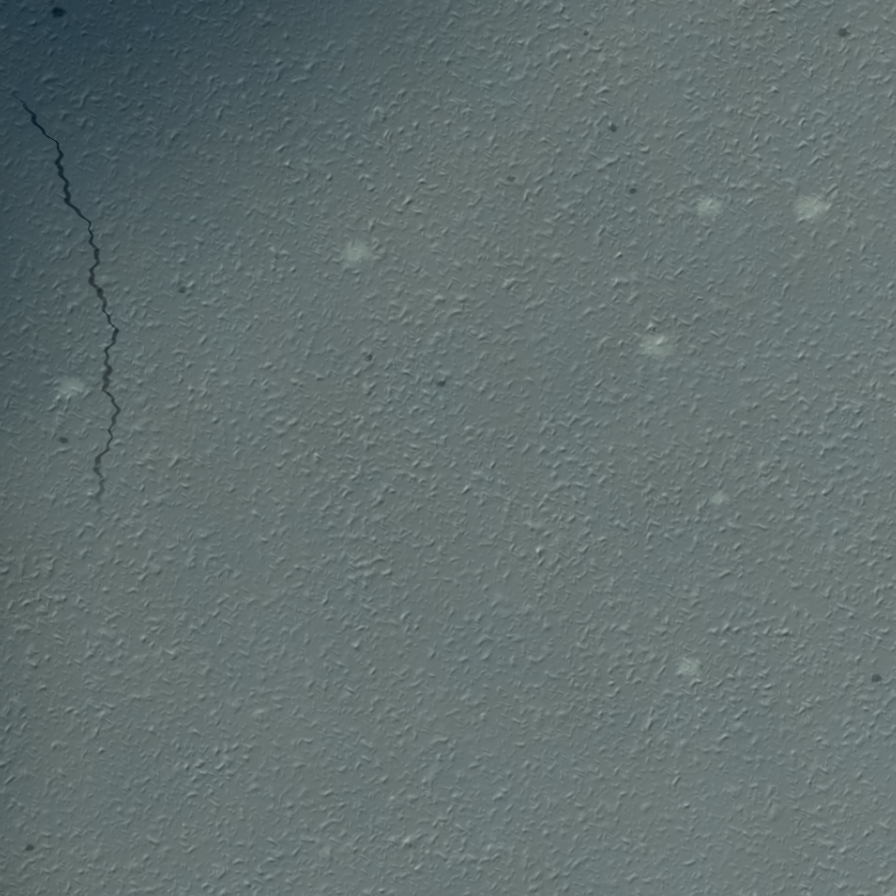
Reproduce this texture procedurally as a WebGL 2 fragment shader.

```glsl
#version 300 es
precision highp float;
// Draws a weathered concrete wall: embossed grains, pits, pale chips, a thin crack and a shaded corner.

uniform vec2 u_resolution;
out vec4 fragColor;

const vec3 CONCRETE = vec3(0.410, 0.461, 0.456);
const vec3 SHADOW = vec3(0.195, 0.280, 0.322);
const vec2 TO_LIGHT = vec2(-0.50, 0.87);

vec3 hash3(vec2 cell, float seed) {
    vec3 q = fract(vec3(cell.xyx + seed) * vec3(0.1031, 0.1030, 0.0973));
    q += dot(q, q.yxz + 33.33);
    return fract((q.xxy + q.yzz) * q.zyx);
}

mat2 rotation(float angle) {
    float c = cos(angle), s = sin(angle);
    return mat2(c, -s, s, c);
}

// Smooth mottling from layered, bent sines, about -1 to 1
float mottle(vec2 p, float freq) {
    float sum = 0.0, gain = 0.5;
    for (int i = 0; i < 4; i++) {
        p = rotation(1.1) * p + 0.37;
        vec2 q = p * freq;
        sum += gain * sin(q.x + 1.7 * sin(q.y * 0.8)) * cos(q.y + 1.3 * sin(q.x * 0.7));
        freq *= 1.9;
        gain *= 0.6;
    }
    return sum;
}

// Cellular field of slanted oval grains; rarity raises the contrast between them
float grains(vec2 p, float freq, float rarity, float seed) {
    vec2 q = p * freq, home = floor(q);
    float height = 0.0;
    for (int y = -1; y <= 1; y++)
    for (int x = -1; x <= 1; x++) {
        vec2 cell = home + vec2(x, y);
        vec3 place = hash3(cell, seed);
        vec3 form = hash3(cell, seed + 57.0);
        vec2 d = rotation(0.5 + 2.2 * (form.x - 0.5)) * (q - cell - place.xy);
        d /= vec2(mix(0.18, 0.36, form.y), mix(0.12, 0.20, form.z));
        height += pow(place.z, rarity) * exp(-0.5 * dot(d, d));
    }
    return height;
}

float surfaceHeight(vec2 p) {
    vec2 bent = p + 0.0012 * sin(p.yx * vec2(410.0, 370.0));
    return 0.9 * grains(bent, 52.0, 6.0, 3.0)
         + 1.0 * grains(bent, 88.0, 2.2, 19.0)
         + 0.5 * grains(bent, 150.0, 1.2, 41.0);
}

// Scattered ragged spots; share is the fraction of cells that hold one
float spots(vec2 p, float freq, float share, float radius, float seed) {
    vec2 home = floor(p * freq);
    float cover = 0.0;
    for (int y = -1; y <= 1; y++)
    for (int x = -1; x <= 1; x++) {
        vec2 cell = home + vec2(x, y);
        vec3 r = hash3(cell, seed);
        vec2 d = p - (cell + 0.15 + 0.7 * r.xy) / freq;
        float size = radius * (0.6 + 0.8 * fract(r.x * 17.0));
        float rim = length(d * vec2(0.8, 1.1)) / size + 0.35 * mottle(p, 170.0);
        cover += step(r.z, share) * (1.0 - smoothstep(0.35, 1.3, rim));
    }
    return min(cover, 1.0);
}

// Bowed, jittery line that fades at both ends
float crack(vec2 p) {
    float y = p.y;
    float bow = 0.124 - 0.95 * (y - 0.57) * (y - 0.57);
    float jitter = 0.006 * sin(y * 62.0) + 0.003 * sin(y * 151.0 + 1.0) + 0.0016 * sin(y * 420.0);
    float width = 0.0026 + 0.0013 * sin(y * 95.0) * sin(y * 37.0 + 2.0);
    float line = 1.0 - smoothstep(0.3 * width, 1.5 * width, abs(p.x - bow - jitter));
    return line * smoothstep(0.40, 0.50, y) * (1.0 - smoothstep(0.86, 0.905, y));
}

void main() {
    vec2 p = gl_FragCoord.xy / u_resolution;

    // Broad light: shaded upper left corner, paler lower right, dim left edge
    float fromCorner = 0.9 * p.x + 1.1 * (1.0 - p.y) + 0.03 * mottle(p, 9.0);
    float shade = 1.0 - smoothstep(0.0, 0.70, fromCorner);
    vec3 color = mix(CONCRETE, SHADOW, shade);
    color += 0.030 * (p.x - 0.5) + 0.020 * (0.5 - p.y);
    color -= 0.050 * exp(-14.0 * p.x) * (1.0 - shade);

    // Faint stains in brightness and hue
    color += 0.010 * mottle(p, 14.0);
    color += vec3(0.007, 0.0, -0.007) * mottle(p + 3.0, 22.0);

    // Grain relief, lit from the upper left
    float height = surfaceHeight(p);
    float relief = height - surfaceHeight(p + 0.0030 * TO_LIGHT);
    float strength = (1.0 + 0.35 * mottle(p + 7.0, 12.0)) * (1.0 - 0.40 * shade);
    color += strength * (0.115 * relief + 0.030 * (height - 0.30));

    // Pale chips, dark pits and the crack
    color += vec3(0.100, 0.105, 0.090) * spots(p, 6.0, 0.13, 0.013, 71.0);
    color -= 0.130 * spots(p, 11.0, 0.13, 0.0055, 90.0);
    color -= vec3(0.150, 0.160, 0.150) * crack(p);

    fragColor = vec4(clamp(color, 0.0, 1.0), 1.0);
}
```
